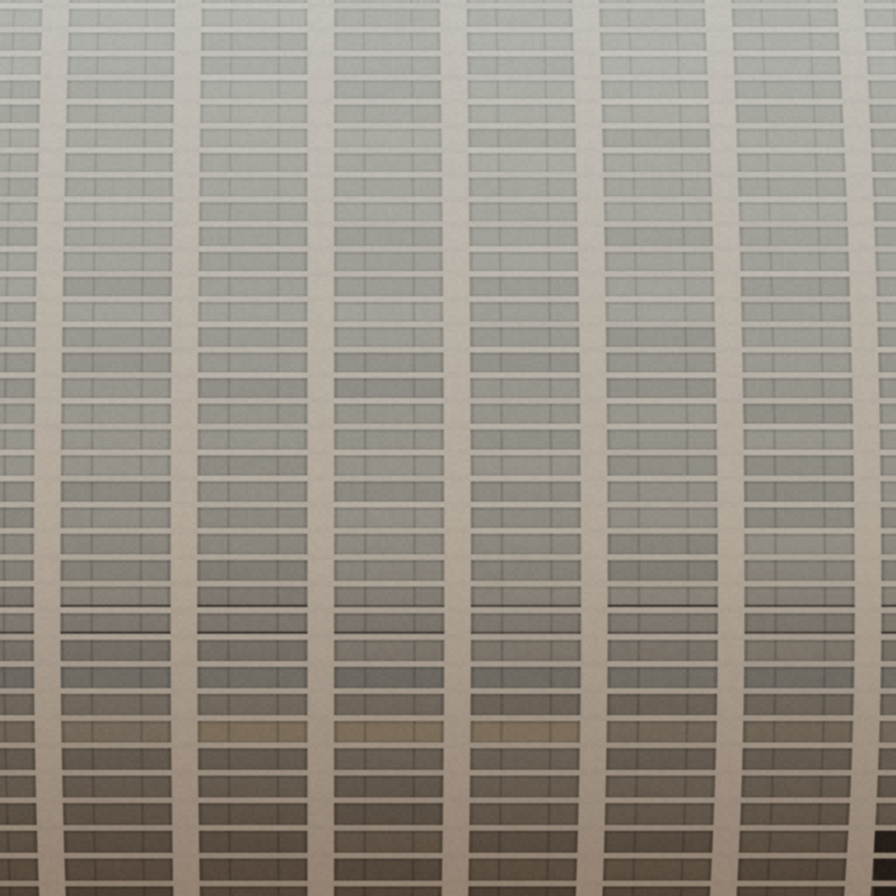
Reproduce this texture procedurally as a WebGL 1 fragment shader.

```glsl
precision highp float;
uniform vec2 u_resolution;

// Bays: pillar spacing is widest at BULGE_Y and narrows above and below it
const float AXIS_X = 0.358;
const float BAY_WIDTH = 0.1527;
const float BULGE_Y = 0.32;
const float NARROW_UP = 0.0107;
const float NARROW_DOWN = 0.029;
const float PILLAR_HALF = 0.0148;

// Floors: distance from the top edge is FIRST + STEP * n + GROWTH * n * n
const float FLOOR_FIRST = 0.0065;
const float FLOOR_STEP = 0.02643;
const float FLOOR_GROWTH = 0.00007;
const float SLAB_HALF = 0.0032;

const float MULLION_HALF = 0.0016;
const float SOFTNESS = 0.0018;
const float MID_Y = 0.42;
const float GRAIN = 0.018;

// Colours at the bottom, middle and top of the facade
const vec3 PILLAR_LOW = vec3(0.58, 0.51, 0.45);
const vec3 PILLAR_MID = vec3(0.70, 0.66, 0.605);
const vec3 PILLAR_TOP = vec3(0.765, 0.755, 0.73);
const vec3 SLAB_LOW = vec3(0.56, 0.50, 0.44);
const vec3 SLAB_MID = vec3(0.69, 0.66, 0.615);
const vec3 SLAB_TOP = vec3(0.76, 0.755, 0.735);
const vec3 GLASS_LOW = vec3(0.32, 0.265, 0.215);
const vec3 GLASS_MID = vec3(0.555, 0.54, 0.505);
const vec3 GLASS_TOP = vec3(0.695, 0.70, 0.675);
const vec3 GAP_DARK = vec3(0.20, 0.18, 0.16);
const vec3 BLIND_TAN = vec3(0.52, 0.45, 0.36);
const vec3 GLASS_COOL = vec3(0.40, 0.40, 0.38);
const vec3 CORNER_DARK = vec3(0.12, 0.09, 0.07);

float hash(vec2 p) {
  return fract(sin(dot(p, vec2(127.1, 311.7))) * 43758.5453);
}

// 1 where d is below zero, with a smooth edge
float cover(float d) {
  float soft = max(SOFTNESS, 0.75 / min(u_resolution.x, u_resolution.y));
  return 1.0 - smoothstep(-soft, soft, d);
}

vec3 heightTone(vec3 low, vec3 mid, vec3 top, float y) {
  vec3 lower = mix(low, mid, clamp(y / MID_Y, 0.0, 1.0));
  return mix(lower, top, clamp((y - MID_Y) / (1.0 - MID_Y), 0.0, 1.0));
}

float isRow(float row, float target) {
  return 1.0 - step(0.5, abs(row - target));
}

void main() {
  vec2 uv = gl_FragCoord.xy / u_resolution;

  // Bay coordinates
  float rise = uv.y - BULGE_Y;
  float narrowing = rise > 0.0 ? NARROW_UP : NARROW_DOWN;
  float spacing = BAY_WIDTH - narrowing * rise * rise;
  float across = (uv.x - AXIS_X) / spacing;
  float bay = floor(across);
  float bayX = fract(across);
  float pillarEdge = (0.5 - abs(bayX - 0.5)) * spacing - PILLAR_HALF;

  // Floor coordinates, counted downward
  float root = sqrt(FLOOR_STEP * FLOOR_STEP
    + 4.0 * FLOOR_GROWTH * (1.0 - uv.y - FLOOR_FIRST));
  float level = (root - FLOOR_STEP) / (2.0 * FLOOR_GROWTH);
  float row = floor(level);
  float below = fract(level) * root;
  float above = (1.0 - fract(level)) * root;
  float slabEdge = min(below, above) - SLAB_HALF;

  // Glass with uneven blinds
  vec3 color = heightTone(GLASS_LOW, GLASS_MID, GLASS_TOP, uv.y);
  float wear = mix(0.10, 0.03, uv.y);
  color *= 1.0 + wear * (hash(vec2(bay, row)) - 0.5);
  color *= 1.0 + 0.6 * wear * (hash(vec2(row, 7.0)) - 0.5);
  color = mix(color, GLASS_COOL, 0.5 * isRow(row, 26.0));
  float tanBays = 0.25 + 0.45 * step(abs(bay), 1.5);
  color = mix(color, BLIND_TAN, tanBays * isRow(row, 28.0));

  // Mullions, frame and the shadow under each slab
  float pane = min(abs(bayX - 0.325), abs(bayX - 0.685)) * spacing;
  float contrast = mix(0.15, 0.06, uv.y);
  color *= 1.0 - contrast * cover(pane - MULLION_HALF);
  color *= 1.0 - contrast * cover(pillarEdge - 0.004);
  color *= 1.0 - contrast * cover(below - SLAB_HALF - 0.003);
  color *= 1.0 - 0.7 * contrast * cover(above - SLAB_HALF - 0.002);

  // Dark open joints above two of the slabs
  float joint = cover(abs(above - SLAB_HALF - 0.0018) - 0.0013);
  float jointRow = isRow(row, 23.0) + isRow(row, 24.0);
  float jointDepth = mix(0.45, 0.95, hash(vec2(bay, 3.0 + row)));
  color = mix(color, GAP_DARK, joint * jointRow * jointDepth);

  // Unlit windows in the lower right corner
  float corner = cover(max(0.975 - uv.x, uv.y - 0.078));
  color = mix(color, CORNER_DARK, 0.9 * corner);

  // Slabs, then pillars in front of them
  vec3 slab = heightTone(SLAB_LOW, SLAB_MID, SLAB_TOP, uv.y);
  slab *= 1.0 + 0.04 * (hash(vec2(row + step(0.5, fract(level)), bay)) - 0.5);
  color = mix(color, slab, cover(slabEdge));
  vec3 pillar = heightTone(PILLAR_LOW, PILLAR_MID, PILLAR_TOP, uv.y);
  pillar *= 1.0 - 0.015 * cover(slabEdge);
  color = mix(color, pillar, cover(pillarEdge));

  // Fine surface grain
  color += GRAIN * (hash(floor(uv * 256.0)) - 0.5);
  gl_FragColor = vec4(color, 1.0);
}
```
